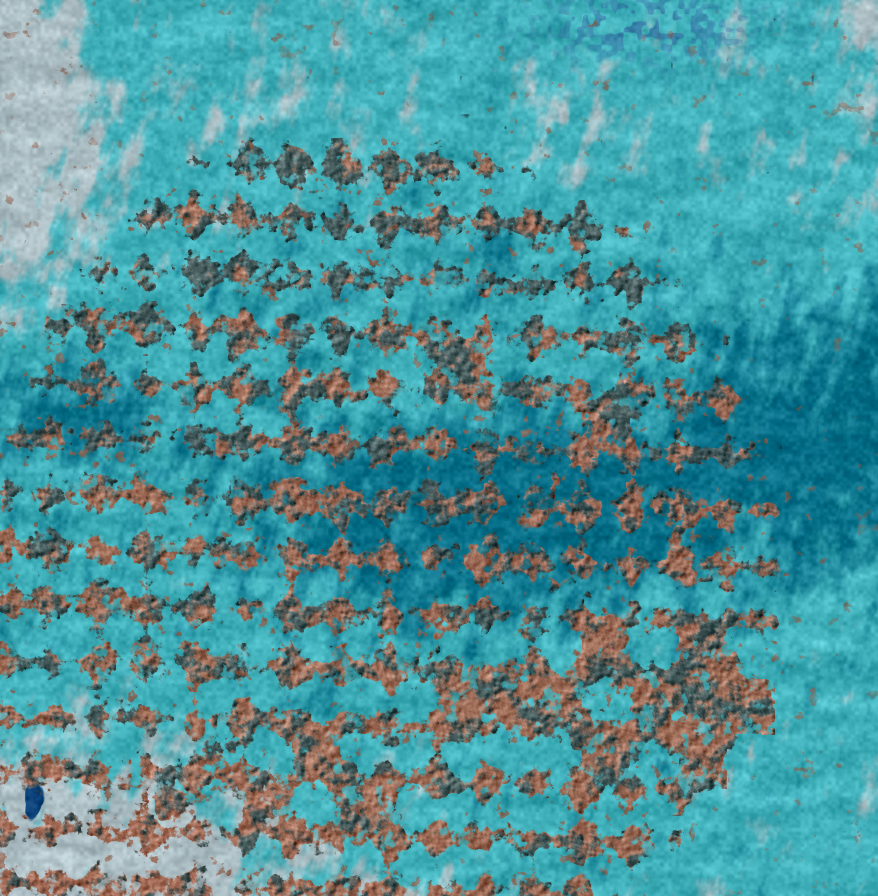
Reproduce this texture procedurally as a WebGL 1 fragment shader.

```glsl
precision highp float;
// Worn turquoise paint over plaster with a tilted, rusty checker stamp eroded into beaded rows.
uniform vec2 u_resolution;

float hash(vec2 p) {
  p = fract(p * vec2(0.1031, 0.1137));
  p += dot(p, p.yx + 33.33);
  return fract((p.x + p.y) * p.x * 17.0 + p.y * 5.0);
}

float noise(vec2 p) {
  vec2 i = floor(p), f = fract(p);
  f *= f * (3.0 - 2.0 * f);
  return mix(mix(hash(i), hash(i + vec2(1, 0)), f.x),
             mix(hash(i + vec2(0, 1)), hash(i + vec2(1, 1)), f.x), f.y);
}

float fbm(vec2 p) {
  float sum = 0.0, amp = 0.533;
  for (int i = 0; i < 4; i++) {
    sum += amp * noise(p + 40.0);
    p = mat2(1.6, 1.2, -1.2, 1.6) * p + 7.3;
    amp *= 0.5;
  }
  return sum;
}

// Soft elliptical patch
float patch2(vec2 p, vec2 center, vec2 size) {
  vec2 d = (p - center) / size;
  return exp(-dot(d, d));
}

vec3 paintedWall(vec2 p) {
  float depth = 0.75 * patch2(p, vec2(0.56, 0.55), vec2(0.32, 0.10))
              + 0.85 * patch2(p, vec2(0.92, 0.46), vec2(0.15, 0.15))
              + 0.45 * patch2(p, vec2(0.56, 0.26), vec2(0.16, 0.14))
              + 0.65 * patch2(p, vec2(0.05, 0.45), vec2(0.12, 0.08))
              + 0.35 * patch2(p, vec2(0.60, 0.66), vec2(0.35, 0.16));
  float bare = 1.1 * patch2(p, vec2(0.0, 0.10), vec2(0.11, 0.26))
             + 1.1 * patch2(p, vec2(0.06, 1.0), vec2(0.32, 0.17))
             + 0.42 * patch2(p, vec2(0.55, 0.15), vec2(0.45, 0.12))
             + 0.6 * patch2(p, vec2(0.98, 0.0), vec2(0.07, 0.09))
             + 0.25 * patch2(p, vec2(0.90, 0.75), vec2(0.12, 0.20));

  // Slanted brush strokes over a woven mottle
  vec2 slant = vec2(p.x + 0.25 * p.y, p.y - 0.2 * p.x);
  float strokes = fbm(slant * vec2(62.0, 24.0)) - 0.5;
  float mottle = fbm(p * vec2(34.0, 40.0) + 9.0) - 0.5;
  float clouds = fbm(slant * vec2(9.0, 5.0) + 3.0) - 0.5;
  float coat = depth - bare + 1.1 * strokes + 0.75 * mottle + 0.5 * clouds;

  vec3 color = mix(vec3(0.25, 0.69, 0.73), vec3(0.02, 0.43, 0.53), smoothstep(0.05, 0.85, coat));
  color = mix(color, vec3(0.71, 0.75, 0.77), 0.92 * smoothstep(0.2, 0.72, -coat));

  // Raised plaster, lit from the upper left
  vec2 ridge = slant * vec2(18.0, 34.0);
  color += 0.22 * (fbm(ridge) - fbm(ridge + vec2(0.25, 0.35)));

  // Blue stains
  float stain = patch2(p + 0.012 * (mottle + strokes), vec2(0.037, 0.893), vec2(0.010, 0.025));
  color = mix(color, vec3(0.04, 0.25, 0.47), smoothstep(0.3, 0.5, stain));
  float flecks = patch2(p, vec2(0.72, 0.03), vec2(0.12, 0.04)) * smoothstep(0.52, 0.7, noise(p * 150.0));
  return mix(color, vec3(0.20, 0.38, 0.62), 0.6 * flecks);
}

// Distance to the eroded stamp: beads on thin bars, plus surviving checker squares
float stampDistance(vec2 p) {
  vec2 pitch = vec2(0.054, 0.0623), start = vec2(0.3255, 0.183);
  vec2 q = p - vec2(0.0, 0.025 * (p.x - 0.3));
  vec2 grid = (q - start) / pitch;
  vec2 node = floor(grid + 0.5);
  vec2 offset = (grid - node) * pitch;
  float size = hash(node + 51.0);

  // Beads and bars, fading beyond a rounded outline
  float bead = abs(offset.x) * 0.9 + abs(offset.y) - 0.016 - 0.013 * size;
  float barWear = noise(vec2(grid.x * 1.3, node.y * 7.0) + 60.0);
  float bar = abs(offset.y) - 0.0085 * barWear + 0.03 * (1.0 - smoothstep(-0.5, 1.0, node.y));
  float drop = node.y * pitch.y + start.y - 0.599;
  float leftSide = step(q.x, 0.43);
  float height = drop < 0.0 ? mix(0.425, 0.449, leftSide) : mix(0.469, 9.0, leftSide);
  float outline = length(vec2((q.x - 0.43) / 0.43, drop / height));
  float d = min(bead, bar) + 0.35 * max(outline - 0.98, 0.0);

  // Squares between the rows survive only in some areas
  vec2 cell = floor(grid);
  vec2 mid = start + (cell + 0.5) * pitch;
  float hold = 1.4 * patch2(mid, vec2(0.57, 0.775), vec2(0.09, 0.045))
             + 1.6 * patch2(mid, vec2(0.80, 0.765), vec2(0.045, 0.065))
             + 0.9 * patch2(mid, vec2(0.70, 0.82), vec2(0.05, 0.09))
             + patch2(mid, vec2(0.33, 0.89), vec2(0.17, 0.06))
             + 0.8 * patch2(mid, vec2(0.65, 0.48), vec2(0.07, 0.06))
             + 0.8 * patch2(mid, vec2(0.51, 0.40), vec2(0.05, 0.04))
             + 0.7 * patch2(mid, vec2(0.68, 0.66), vec2(0.07, 0.08));
  hold += 0.2 * (hash(cell + 83.0) - 0.5) - 0.7 * mod(cell.x + cell.y, 2.0);
  vec2 edge = abs(q - mid) - 0.5 * pitch;
  float square = max(edge.x, edge.y) - 0.004 + 0.06 * (1.0 - smoothstep(0.25, 0.55, hold));
  return min(d, square);
}

void main() {
  vec2 p = gl_FragCoord.xy / u_resolution.y;
  p.y = 1.0 - p.y;
  vec3 color = paintedWall(p);
  float grain = fbm(p * 125.0 + 5.0);

  // Crumbling rust with ragged edges and chipped holes
  float d = stampDistance(p) + 0.038 * (fbm(p * 65.0) - 0.5) + 0.028 * (grain - 0.5);
  float rust = 1.0 - smoothstep(-0.003, 0.003, d);
  rust *= 1.0 - 0.8 * smoothstep(0.60, 0.72, fbm(p * 85.0 + 21.0));
  float warmth = fbm(p * 48.0 + 13.0) + 0.7 * (grain - 0.5) + 0.3 * (p.y - 0.62);
  vec3 rustColor = mix(vec3(0.28, 0.34, 0.34), vec3(0.63, 0.39, 0.30), smoothstep(0.32, 0.62, warmth));
  rustColor += 0.5 * (grain - fbm(p * 125.0 + 5.35));
  color = mix(color, rustColor, 0.93 * rust);

  // Stray rust crumbs, dark pits and fine grain
  float crumbs = smoothstep(0.73, 0.80, fbm(p * 75.0 + 31.0)) * smoothstep(0.10, 0.0, d);
  color = mix(color, vec3(0.57, 0.36, 0.28), 0.8 * crumbs);
  float pits = smoothstep(0.86, 0.98, noise(p * 140.0 + 17.0) * (0.55 + 0.45 * noise(p * 55.0)));
  color = mix(color, vec3(0.10, 0.20, 0.24), 0.7 * pits);
  color += 0.10 * (noise(p * 230.0) - 0.5) + 0.12 * (grain - 0.5);
  gl_FragColor = vec4(clamp(color, 0.0, 1.0), 1.0);
}
```
